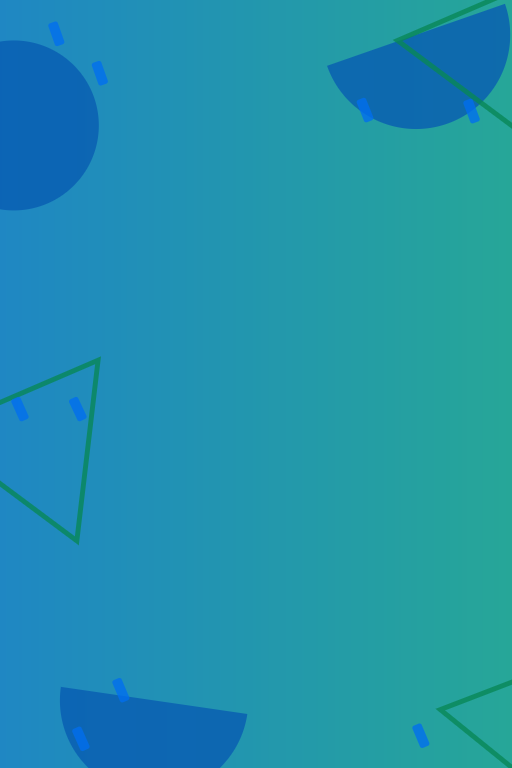
Give the GLSL for this background, as a WebGL 1 fragment shader.

```glsl
precision highp float;
// Blue to green gradient with translucent discs, outlined triangles and slanted dashes.

uniform vec2 u_resolution;

// Signed distances, in canvas widths
float disc(vec2 p, vec2 center, float radius) {
  return length(p - center) - radius;
}

float halfDisc(vec2 p, vec2 center, float radius, vec2 facing) {
  return max(disc(p, center, radius), -dot(p - center, normalize(facing)));
}

float triangleOutline(vec2 p, vec2 center, float angle) {
  float side = -1.0;
  for (int i = 0; i < 3; i++) {
    float a = angle + float(i) * 2.0943951;
    side = max(side, dot(p - center, vec2(cos(a), sin(a))));
  }
  return abs(side - 0.1025) - 0.0048;
}

float dash(vec2 p, vec2 center, float tilt) {
  float c = cos(tilt), s = sin(tilt);
  vec2 q = p - center;
  q = abs(vec2(c * q.x + s * q.y, c * q.y - s * q.x));
  vec2 corner = q - vec2(0.0048, 0.0185);
  return length(max(corner, 0.0)) + min(max(corner.x, corner.y), 0.0) - 0.005;
}

// Antialiased coverage of a shape
float fill(float d) {
  return clamp(0.5 - d * u_resolution.x, 0.0, 1.0);
}

void main() {
  // x spans 0 to 1, y spans 0 to 1.5
  vec2 p = gl_FragCoord.xy / u_resolution * vec2(1.0, 1.5);

  // Horizontal gradient
  vec3 color = mix(vec3(0.12, 0.53, 0.765), vec3(0.15, 0.652, 0.596), p.x);

  // Dark blue disc and half discs
  float discs = disc(p, vec2(0.027, 1.255), 0.166);
  discs = min(discs, halfDisc(p, vec2(0.8125, 1.432), 0.184, vec2(0.329, -0.944)));
  discs = min(discs, halfDisc(p, vec2(0.301, 0.132), 0.184, vec2(-0.144, -0.99)));
  color = mix(color, vec3(0.03, 0.36, 0.695), 0.8 * fill(discs));

  // Green triangle outlines
  float outlines = triangleOutline(p, vec2(0.069, 0.632), -0.117);
  outlines = min(outlines, triangleOutline(p, vec2(0.98, 1.397), -0.117));
  outlines = min(outlines, triangleOutline(p, vec2(1.0625, 0.082), -0.157));
  color = mix(color, vec3(0.03, 0.53, 0.34), 0.8 * fill(outlines));

  // Bright blue dashes
  float dashes = dash(p, vec2(0.11, 1.434), 0.34);
  dashes = min(dashes, dash(p, vec2(0.195, 1.357), 0.34));
  dashes = min(dashes, dash(p, vec2(0.713, 1.285), 0.38));
  dashes = min(dashes, dash(p, vec2(0.921, 1.283), 0.36));
  dashes = min(dashes, dash(p, vec2(0.039, 0.701), 0.42));
  dashes = min(dashes, dash(p, vec2(0.152, 0.701), 0.44));
  dashes = min(dashes, dash(p, vec2(0.236, 0.152), 0.4));
  dashes = min(dashes, dash(p, vec2(0.158, 0.057), 0.42));
  dashes = min(dashes, dash(p, vec2(0.822, 0.063), 0.4));
  color = mix(color, vec3(0.0, 0.43, 0.94), 0.78 * fill(dashes));

  gl_FragColor = vec4(color, 1.0);
}
```
